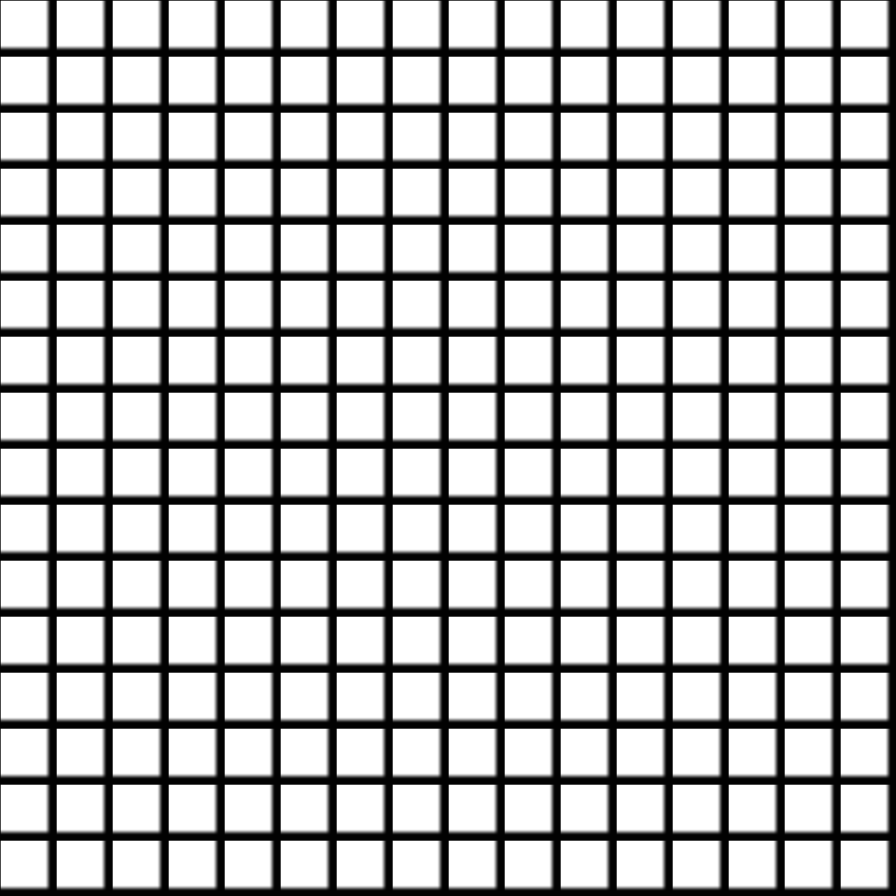
Give the GLSL for this pattern, as a three.js fragment shader.

```glsl
// Black square grid on white, each line soft on one side and crisp on the other
varying vec2 vUv;

const float CELLS = 16.0;

// Brightness across one cell: dark line, soft fade to white, crisp far edge
vec2 lineProfile(vec2 d) {
  vec2 softEdge = smoothstep(0.085, 0.2, d);
  vec2 crispEdge = 1.0 - smoothstep(0.975, 1.0, d);
  return softEdge * crispEdge;
}

void main() {
  // Distance from the right and bottom sides of the cell
  vec2 d = fract(vec2(1.0 - vUv.x, vUv.y) * CELLS);

  // Vertical and horizontal lines darken the white paper
  vec2 light = lineProfile(d);
  vec3 ink = vec3(0.008);
  vec3 paper = vec3(1.0);
  gl_FragColor = vec4(mix(ink, paper, light.x * light.y), 1.0);
}
```
